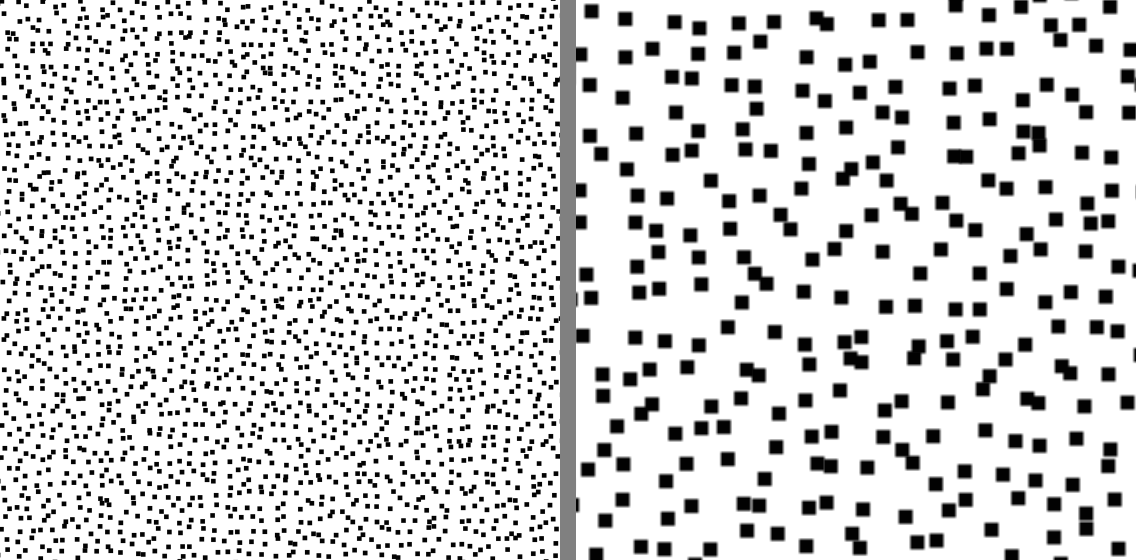
Left, the full canvas; right, a detail of the centre.
Write a Shadertoy shader that draws this texture.

```glsl
// Small black squares scattered over white paper by a jittered grid.

const float CELLS = 48.0;         // grid cells along the canvas height
const float DOT_SIDE = 0.40;      // side of a square, in cells
const float JITTER = 0.80;        // range of the random shift, in cells
const float EDGE_WIDTH = 0.00195; // softness of the edges, in canvas heights
const vec3 PAPER = vec3(1.0);
const vec3 INK = vec3(0.008);

// Two even random values in 0..1 for a grid cell
vec2 hashCell(vec2 cell) {
    uvec2 h = uvec2(ivec2(cell) + 64) * uvec2(1597u, 3571u);
    h = (h.x ^ h.y) * uvec2(73939u, 91193u) + h.yx;
    h = (h ^ (h >> 15u)) * 668265u + h.yx * 7919u;
    h = (h ^ (h >> 13u)) * 374761u;
    h ^= h >> 16u;
    return vec2(h & 0xffffu) / 65535.0;
}

// Soft coverage of an axis-aligned square around the origin
float squareCoverage(vec2 offset, float softness) {
    vec2 inside = 0.5 * DOT_SIDE - abs(offset);
    vec2 cover = clamp(inside / softness + 0.5, 0.0, 1.0);
    return cover.x * cover.y;
}

void mainImage(out vec4 fragColor, in vec2 fragCoord) {
    vec2 gridPos = fragCoord / iResolution.y * CELLS;
    vec2 homeCell = floor(gridPos);
    float softness = CELLS * max(EDGE_WIDTH, 1.0 / iResolution.y);

    // Squares of this cell and its neighbours
    float paperLeft = 1.0;
    for (int y = -1; y <= 1; y++) {
        for (int x = -1; x <= 1; x++) {
            vec2 cell = homeCell + vec2(x, y);
            vec2 center = cell + 0.5 + JITTER * (hashCell(cell) - 0.5);
            paperLeft *= 1.0 - squareCoverage(gridPos - center, softness);
        }
    }

    fragColor = vec4(mix(INK, PAPER, paperLeft), 1.0);
}
```
